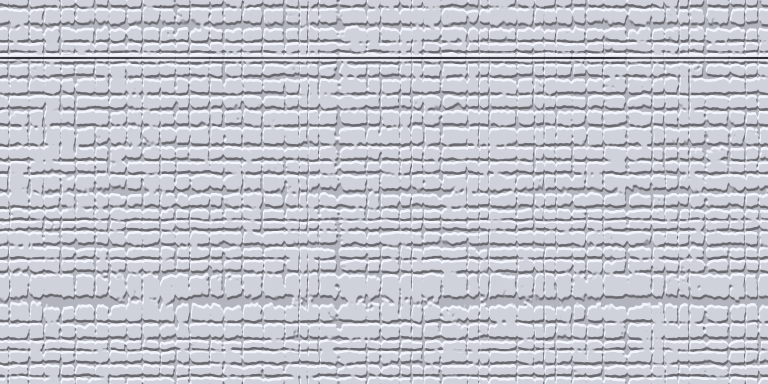
Give the GLSL for this texture, as a Shadertoy shader.

```glsl
// Pale embossed weave: an irregular grid of broken grooves cuts a flat sheet
// into ragged pads. The relief is lit from above by differencing its height
// along the light direction, and one deep seam crosses the upper part.

vec2 gradientAt(vec2 cell) {
    float angle = 6.2832 * fract(sin(dot(cell, vec2(127.1, 311.7))) * 43758.55);
    return vec2(cos(angle), sin(angle));
}

float gradientNoise(vec2 p) {
    vec2 i = floor(p), f = p - i;
    vec2 u = f * f * f * (f * (f * 6.0 - 15.0) + 10.0);
    float a = dot(gradientAt(i), f);
    float b = dot(gradientAt(i + vec2(1, 0)), f - vec2(1, 0));
    float c = dot(gradientAt(i + vec2(0, 1)), f - vec2(0, 1));
    float d = dot(gradientAt(i + vec2(1, 1)), f - vec2(1, 1));
    return mix(mix(a, b, u.x), mix(c, d, u.x), u.y);
}

// Uneven spacing of the grooves along one axis
float spacing(float t, float seed) {
    return 1.1 * gradientNoise(vec2(t * 8.0, seed)) + 0.4 * gradientNoise(vec2(t * 21.0, seed + 5.0));
}

// Height of the sheet: 1 on the pads, 0 on the groove floors
float relief(vec2 p) {
    // Slight meander of the grid lines
    vec2 q = p + 0.005 * vec2(gradientNoise(p * 24.0), gradientNoise(p * 24.0 + 40.3));
    vec2 grid = q * vec2(23.0, 25.0) + vec2(spacing(q.x, 3.5), spacing(q.y, 17.5));

    // Every groove fades and deepens along its length
    vec2 line = floor(grid);
    vec2 depth = vec2(0.58 + 0.7 * gradientNoise(vec2(line.x * 3.7, q.y * 14.0)),
                      0.82 + 0.8 * gradientNoise(vec2(q.x * 12.0, line.y * 3.7 + 60.0)));
    vec2 offset = (fract(grid) - 0.5) / vec2(0.095, 0.15);
    vec2 groove = depth * exp(-offset * offset);

    // Ragged edges, pits, merged pads and denser patches
    float rough = 0.5 * gradientNoise(p * vec2(75.0, 85.0))
                + 0.5 * gradientNoise(p * vec2(33.0, 42.0) + 9.0)
                + 0.3 * gradientNoise(p * vec2(6.0, 9.0) + 21.0);
    return 1.0 - smoothstep(0.36, 0.68, groove.x + groove.y + rough);
}

vec3 sheetColor(vec2 p) {
    vec2 light = vec2(-0.25, 1.0) * 0.0033;
    float slope = relief(p - light) - relief(p + light);

    vec3 color = mix(vec3(0.70, 0.71, 0.74), vec3(0.81, 0.82, 0.86), relief(p));
    color = mix(color, vec3(0.95, 0.96, 0.99), clamp(slope * 1.35, 0.0, 1.0));
    color = mix(color, vec3(0.36, 0.36, 0.38), clamp(-slope * 0.88, 0.0, 1.0));

    // Seam: a dark cut between two bright lips
    float seam = p.y - 0.849;
    float cut = 1.0 - smoothstep(0.0015, 0.0035, abs(seam));
    float lip = 1.0 - smoothstep(0.0015, 0.0035, abs(abs(seam) - 0.006));
    float wear = 0.85 + 0.4 * gradientNoise(vec2(p.x * 7.0, 2.5));
    color = mix(color, vec3(0.95, 0.96, 0.98), lip * 0.75);
    return mix(color, vec3(0.14, 0.14, 0.16), cut * clamp(wear, 0.0, 1.0));
}

void mainImage(out vec4 fragColor, in vec2 fragCoord) {
    // Four samples per pixel keep the edges smooth
    vec3 total = vec3(0.0);
    for (int k = 0; k < 4; k++) {
        vec2 shift = vec2(k & 1, k >> 1) * 0.5 - 0.25;
        total += sheetColor((fragCoord + shift) / iResolution.y);
    }
    fragColor = vec4(total / 4.0, 1.0);
}
```
